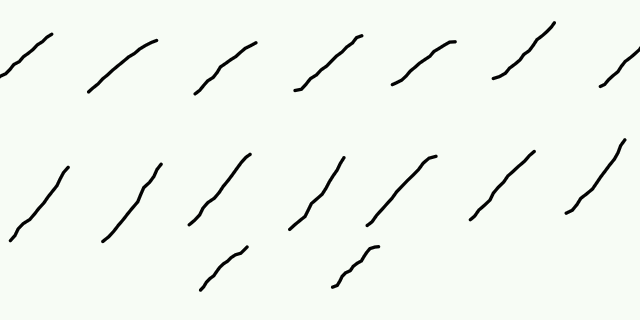
Write a WebGL 2 fragment shader that draws this pattern.

```glsl
#version 300 es
precision highp float;
// Loose rows of slanted ink strokes on pale paper. Each stroke is a short
// polyline bent by gradient noise, with small flattened hooks at its ends.
// Lengths are in canvas heights.

#define HALF_WIDTH 0.0052
#define WOBBLE 0.017
#define BOW 0.012
#define HOOK 0.011
#define PLACE_JITTER vec2(0.018, 0.024)
#define ANGLE_JITTER 0.065
#define LENGTH_JITTER 0.09
#define SEGMENTS 13
#define PAPER vec3(0.97, 0.99, 0.96)
#define INK vec3(0.01)

uniform vec2 u_resolution;
out vec4 fragColor;

struct Row {
    vec2 start;        // centre of the first stroke
    vec2 spacing;      // offset from one stroke to the next
    float angle;       // mean slant in radians
    float halfLength;
    int count;
};

const Row ROWS[3] = Row[3](
    Row(vec2(0.080, 0.80), vec2(0.313, 0.004), 0.73, 0.130, 7),
    Row(vec2(0.115, 0.38), vec2(0.289, 0.010), 0.88, 0.146, 7),
    Row(vec2(0.700, 0.17), vec2(0.405, -0.015), 0.77, 0.100, 2)
);

float hash(float n) {
    return fract(sin(n * 127.1 + 31.7) * 43758.5);
}

// Random value in -1..1
float signedHash(float n) {
    return 2.0 * hash(n) - 1.0;
}

// One-dimensional gradient noise
float gradientNoise(float x) {
    float cell = floor(x), f = x - cell;
    float blend = f * f * f * (f * (f * 6.0 - 15.0) + 10.0);
    return mix(signedHash(cell) * f, signedHash(cell + 1.0) * (f - 1.0), blend);
}

float segmentDistance(vec2 p, vec2 a, vec2 b) {
    vec2 ab = b - a;
    float t = clamp(dot(p - a, ab) / dot(ab, ab), 0.0, 1.0);
    return length(p - a - ab * t);
}

// Point of a stroke around its centre; t runs from -1 (low end) to 1 (high end)
vec2 strokePoint(float t, float angle, float halfLength, float seed) {
    vec2 along = vec2(cos(angle), sin(angle));
    vec2 across = vec2(-along.y, along.x);
    float bend = BOW * signedHash(seed + 4.0) * (1.0 - t * t)
               + WOBBLE * gradientNoise(t * 2.8 + seed * 17.3);
    vec2 point = along * t * halfLength + across * bend;
    float lowHook = hash(seed + 5.0) * smoothstep(0.86, 1.0, -t);
    float highHook = hash(seed + 6.0) * smoothstep(0.80, 1.0, t);
    point.y += HOOK * (lowHook - highHook);
    return point;
}

float strokeDistance(vec2 p, float angle, float halfLength, float seed) {
    float nearest = length(p) - halfLength;
    if (nearest > 0.06) return nearest;
    nearest = 1.0;
    vec2 previous = strokePoint(-1.0, angle, halfLength, seed);
    for (int i = 1; i <= SEGMENTS; i++) {
        float t = 2.0 * float(i) / float(SEGMENTS) - 1.0;
        vec2 next = strokePoint(t, angle, halfLength, seed);
        nearest = min(nearest, segmentDistance(p, previous, next));
        previous = next;
    }
    return nearest;
}

void main() {
    vec2 p = gl_FragCoord.xy / u_resolution.y;

    // Nearest stroke over all rows
    float nearest = 1.0;
    for (int r = 0; r < 3; r++) {
        Row row = ROWS[r];
        for (int i = 0; i < row.count; i++) {
            float seed = float(r) * 91.0 + float(i) * 11.0 + 3.0;
            vec2 jitter = vec2(signedHash(seed), signedHash(seed + 1.0));
            vec2 centre = row.start + row.spacing * float(i) + PLACE_JITTER * jitter;
            float angle = row.angle + ANGLE_JITTER * signedHash(seed + 2.0);
            float halfLength = row.halfLength * (1.0 + LENGTH_JITTER * signedHash(seed + 3.0));
            nearest = min(nearest, strokeDistance(p - centre, angle, halfLength, seed));
        }
    }

    // Ink with an edge one pixel wide
    float ink = clamp(0.5 + (HALF_WIDTH - nearest) * u_resolution.y, 0.0, 1.0);
    fragColor = vec4(mix(PAPER, INK, ink), 1.0);
}
```
